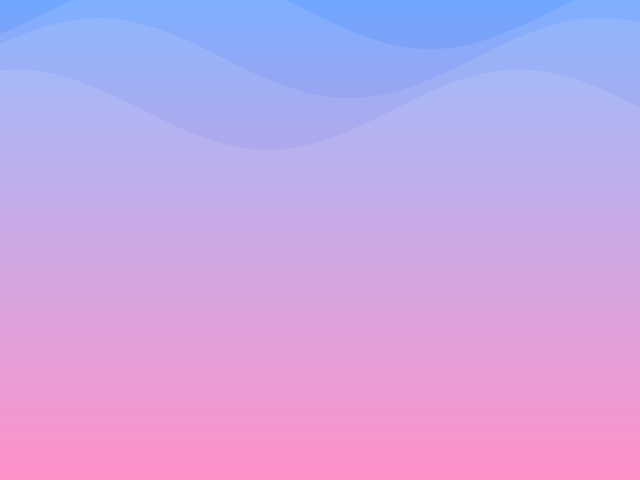
Write a Shadertoy shader that draws this background.

```glsl
// Height of a wave crest line across the canvas
float waveLine(float x, float layer) {
    float level = 0.981 - 0.102 * layer - 0.0055 * layer * (layer - 1.0) * 0.5;
    return level + 0.0833 * cos(8.0 * x - 2.235 + 1.015 * layer);
}

void mainImage(out vec4 fragColor, in vec2 fragCoord) {
    vec2 uv = fragCoord / iResolution.xy;
    float softness = 0.6 / iResolution.y;

    // Vertical sky gradient, pink to blue
    vec3 pink = vec3(1.0, 0.412, 0.706);
    vec3 blue = vec3(0.44, 0.655, 1.0);
    vec3 color = mix(pink, blue, uv.y);

    // Translucent white veils below each wave
    for (int i = 0; i < 3; i++) {
        float line = waveLine(uv.x, float(i));
        float veil = 1.0 - smoothstep(line - softness, line + softness, uv.y);
        color = mix(color, vec3(1.0), 0.1 * veil);
    }

    fragColor = vec4(color, 1.0);
}
```
